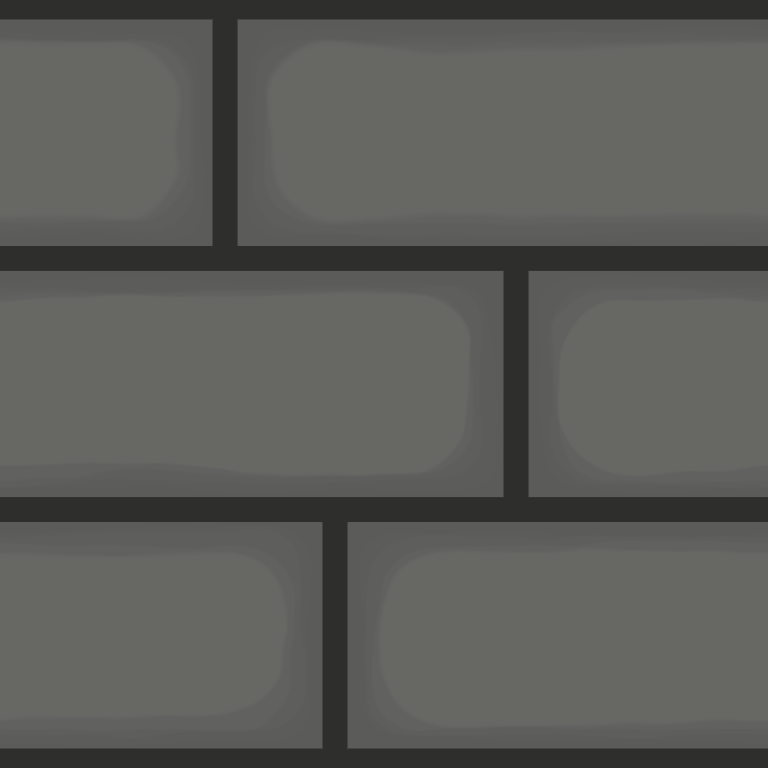
This texture is drawn by a Shadertoy shader. Its source:

```glsl
// Dark mortar around three staggered rows of long grey bricks with brushed, shaded rims.

const vec3 MORTAR_COLOR = vec3(0.180, 0.180, 0.174);
const vec3 FACE_COLOR   = vec3(0.402, 0.402, 0.392);
const vec3 RIM_COLOR    = vec3(0.350, 0.350, 0.343);

const float ROW_PITCH  = 0.3272;  // distance between row centres
const float ROW_HALF   = 0.1474;  // half height of a brick
const float JOINT_HALF = 0.0163;  // half width of an upright joint
const vec3  JOINT_X    = vec3(0.4362, 0.6719, 0.2930);  // joint centre per row, bottom up

const int   RIM_LAYERS    = 4;
const float RIM_MIN       = 0.012;  // inset of the outermost stroke
const float RIM_MAX       = 0.036;  // inset of the innermost stroke
const float RIM_WOBBLE    = 0.026;
const float RIM_SOFTNESS  = 0.0035;
const float RIM_OPACITY   = 0.42;
const float CORNER_RADIUS = 0.045;
const vec2  STROKE_FREQ   = vec2(6.0, 9.0);

float hash(vec2 p) {
    return fract(sin(dot(p, vec2(127.1, 311.7))) * 43758.545);
}

float noise(vec2 p) {
    vec2 i = floor(p), f = fract(p);
    f = f * f * (3.0 - 2.0 * f);
    return mix(mix(hash(i), hash(i + vec2(1, 0)), f.x),
               mix(hash(i + vec2(0, 1)), hash(i + vec2(1, 1)), f.x), f.y);
}

float roundedBox(vec2 p, vec2 halfSize, float radius) {
    vec2 q = abs(p) - halfSize + radius;
    return length(max(q, 0.0)) + min(max(q.x, q.y), 0.0) - radius;
}

// Overlapping translucent strokes, each with its own inset and wandering edge
float rimShade(vec2 p, vec2 halfSize, float row) {
    float clear = 1.0;
    for (int i = 0; i < RIM_LAYERS; i++) {
        float layer = float(i);
        vec2 seed = vec2(17.3 * row + 40.0, 9.7 * layer + 20.0);
        float wander = 0.75 * noise(p * STROKE_FREQ + seed)
                     + 0.25 * noise(p * STROKE_FREQ * 3.0 + seed.yx) - 0.5;
        float inset = mix(RIM_MIN, RIM_MAX, layer / float(RIM_LAYERS - 1));
        vec2 inner = halfSize - inset * vec2(1.25, 1.0);
        float d = roundedBox(p, inner, CORNER_RADIUS + 0.012 * layer)
                + RIM_WOBBLE * wander;
        float softness = RIM_SOFTNESS * (0.5 + hash(seed));
        clear *= 1.0 - RIM_OPACITY * smoothstep(-softness, softness, d);
    }
    return 1.0 - clear;
}

void mainImage(out vec4 fragColor, in vec2 fragCoord) {
    vec2 uv = fragCoord / iResolution.xy;
    float pixel = 1.0 / iResolution.y;

    // Brick space: each row holds one brick that wraps across the canvas sides
    float row = clamp(floor((uv.y - 0.5) / ROW_PITCH + 0.5), -1.0, 1.0);
    float jointX = JOINT_X[int(row) + 1];
    vec2 p = vec2(fract(uv.x - jointX) - 0.5, uv.y - 0.5 - row * ROW_PITCH);
    vec2 halfSize = vec2(0.5 - JOINT_HALF, ROW_HALF);

    // Face with a painted rim
    vec3 brick = mix(FACE_COLOR, RIM_COLOR, rimShade(p, halfSize, row));

    // Crisp brick outline over the mortar
    float outline = roundedBox(p, halfSize, 0.0);
    float coverage = 1.0 - smoothstep(-0.5 * pixel, 0.5 * pixel, outline);
    fragColor = vec4(mix(MORTAR_COLOR, brick, coverage), 1.0);
}
```
